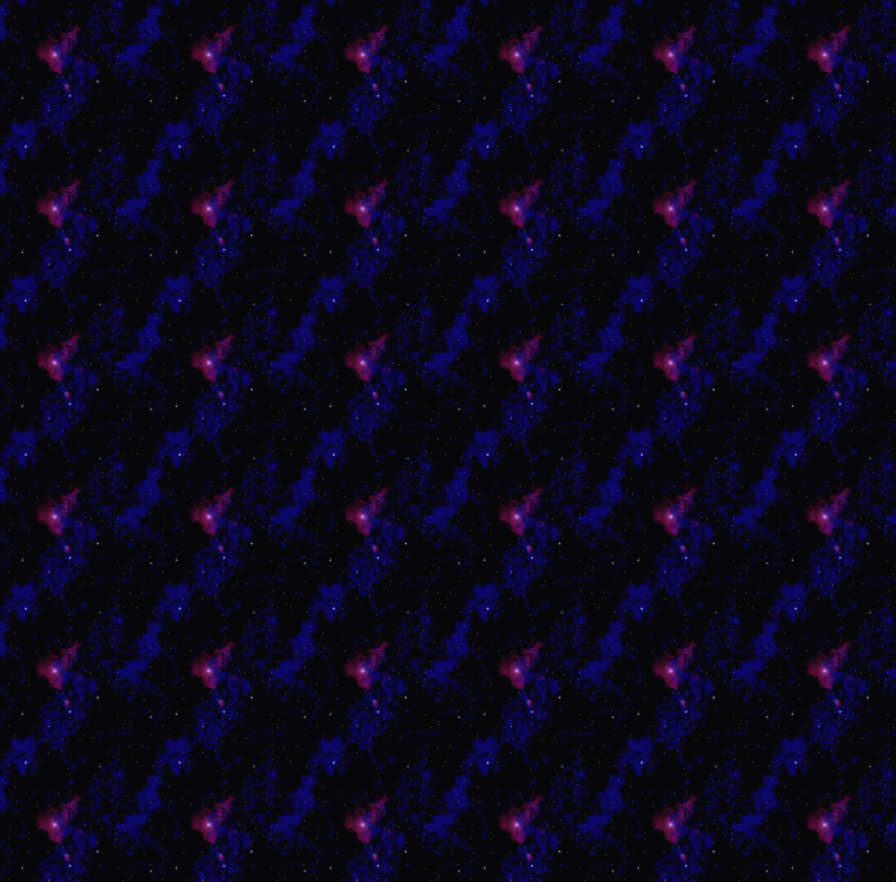
A Shadertoy shader for this pattern:

```glsl
#define ROWS 5.727                        // repeats over the canvas height
#define SPACE_COLOR vec3(0.029, 0.029, 0.034)
#define BLUE_COLOR vec3(0.022, 0.000, 0.380)
#define PINK_COLOR vec3(0.350, 0.015, 0.200)
#define GLOW_COLOR vec3(0.360, 0.360, 0.440)
#define CLOUD_CELLS 13.0                  // coarsest noise cells per tile
#define CLOUD_CONTRAST 1.4
#define WARP 0.035
#define STAR_RADIUS 0.0068
#define CORE vec2(0.356, 0.356)
#define SMALL_CORE vec2(0.430, 0.555)

// Integer hash: a lattice cell and a seed give three values in 0..1
vec3 hash3(vec2 cell, float seed) {
    uvec3 v = uvec3(ivec3(vec3(cell, seed))) * 1664525u + 1013904223u;
    v.x += v.y * v.z; v.y += v.z * v.x; v.z += v.x * v.y;
    v ^= v >> 16u;
    v.x += v.y * v.z; v.y += v.z * v.x; v.z += v.x * v.y;
    return vec3(v >> 8u) / 16777216.0;
}

// Value noise that wraps once per tile
float tileNoise(vec2 p, float cells, float seed) {
    p *= cells;
    vec2 i = floor(p), f = p - i;
    f = f * f * (3.0 - 2.0 * f);
    vec2 lo = mod(i, cells), hi = mod(i + 1.0, cells);
    float top = mix(hash3(lo, seed).x, hash3(vec2(hi.x, lo.y), seed).x, f.x);
    float bottom = mix(hash3(vec2(lo.x, hi.y), seed).x, hash3(hi, seed).x, f.x);
    return mix(top, bottom, f.y);
}

// Contrasty layered noise around 0.5
float clouds(vec2 p, float seed) {
    float sum = 0.0, total = 0.0, gain = 1.0, cells = CLOUD_CELLS;
    for (int octave = 0; octave < 3; octave++) {
        sum += gain * tileNoise(p, cells, seed + float(octave));
        total += gain;
        gain *= 0.85;
        cells *= 2.0;
    }
    return 0.5 + CLOUD_CONTRAST * (sum / total - 0.5);
}

// Shortest offset across the tile borders
vec2 wrapOffset(vec2 d) { return fract(d + 0.5) - 0.5; }

// Soft round spot
float spot(vec2 p, vec2 center, float radius) {
    vec2 d = wrapOffset(p - center) / radius;
    return exp(-dot(d, d));
}

// Soft stroke from a to b
float streak(vec2 p, vec2 a, vec2 b, float width) {
    vec2 q = wrapOffset(p - 0.5 * (a + b)), h = 0.5 * (b - a);
    vec2 d = (q - h * clamp(dot(q, h) / dot(h, h), -1.0, 1.0)) / width;
    return exp(-dot(d, d));
}

// One possible star in each cell of a jittered grid
vec3 stars(vec2 p, float cells, float chance, float radius, float seed) {
    vec2 cell = floor(p * cells);
    vec3 place = hash3(cell, seed), look = hash3(cell, seed + 1.0);
    float lit = smoothstep(0.0, 0.02, chance - place.z);
    vec2 center = (cell + 0.15 + 0.7 * place.xy) / cells;
    float size = radius * mix(0.75, 1.15, look.x);
    vec3 tint = mix(vec3(0.65, 0.75, 1.0), vec3(1.0, 0.95, 0.88), look.y);
    return tint * lit * mix(0.35, 1.0, look.z) * spot(p, center, size);
}

void mainImage(out vec4 fragColor, in vec2 fragCoord) {
    // Tile coordinates start at the top left, y downwards
    vec2 p = fract(vec2(fragCoord.x, iResolution.y - fragCoord.y) / iResolution.y * ROWS);

    // Ragged edges from a warped position
    vec2 bend = vec2(tileNoise(p, 14.0, 31.0), tileNoise(p, 14.0, 47.0)) - 0.5;
    vec2 q = p + WARP * bend;

    // Blue diagonal arm and its side wisps
    float arm = 0.72 * streak(q, vec2(0.45, 0.60), vec2(0.19, 0.84), 0.130);
    arm += 0.95 * streak(q, vec2(0.14, 0.91), vec2(-0.03, 1.18), 0.082);
    arm += 0.75 * streak(q, vec2(-0.05, 1.22), vec2(-0.17, 1.42), 0.075);
    arm += 0.62 * streak(q, vec2(0.52, 0.40), vec2(0.84, 0.36), 0.110);
    arm += 0.55 * streak(q, vec2(0.54, 0.24), vec2(0.74, 0.03), 0.065);
    arm += 0.55 * streak(q, vec2(0.39, 0.28), vec2(0.46, 0.54), 0.085);
    float blue = smoothstep(0.55, 1.32, clouds(q, 5.0) + 0.56 * min(arm, 1.0));

    // Pink nebula with smaller patches
    float nebula = streak(q, vec2(0.28, 0.35), vec2(0.47, 0.21), 0.066);
    nebula += 0.80 * streak(q, vec2(0.36, 0.34), vec2(0.38, 0.43), 0.052);
    nebula += 0.75 * spot(q, vec2(0.505, 0.440), 0.050);
    nebula += 0.85 * spot(q, SMALL_CORE, 0.034);
    nebula += 0.50 * spot(q, vec2(0.220, 0.640), 0.050);
    float pink = smoothstep(0.68, 1.48, clouds(q, 19.0) + 0.66 * min(nebula, 1.0));
    pink *= smoothstep(0.05, 0.35, nebula);

    vec3 color = SPACE_COLOR + BLUE_COLOR * blue * (1.0 - 0.4 * pink) + PINK_COLOR * pink;

    // Glowing cores
    color += GLOW_COLOR * (spot(p, CORE, 0.014) + 0.25 * spot(p, CORE, 0.040));
    color += GLOW_COLOR * 0.5 * spot(p, SMALL_CORE, 0.013);

    // Faint dust everywhere, bright stars mostly below the nebula
    float row = (floor(p.y * 10.0) + 0.5) / 10.0;
    float chance = 0.06 + 0.28 * exp(-pow((row - 0.63) / 0.16, 2.0));
    color += 0.18 * stars(p, 23.0, 0.22, 0.85 * STAR_RADIUS, 61.0);
    color += 0.75 * stars(p, 10.0, chance, STAR_RADIUS, 71.0);

    fragColor = vec4(min(color, 1.0), 1.0);
}
```
